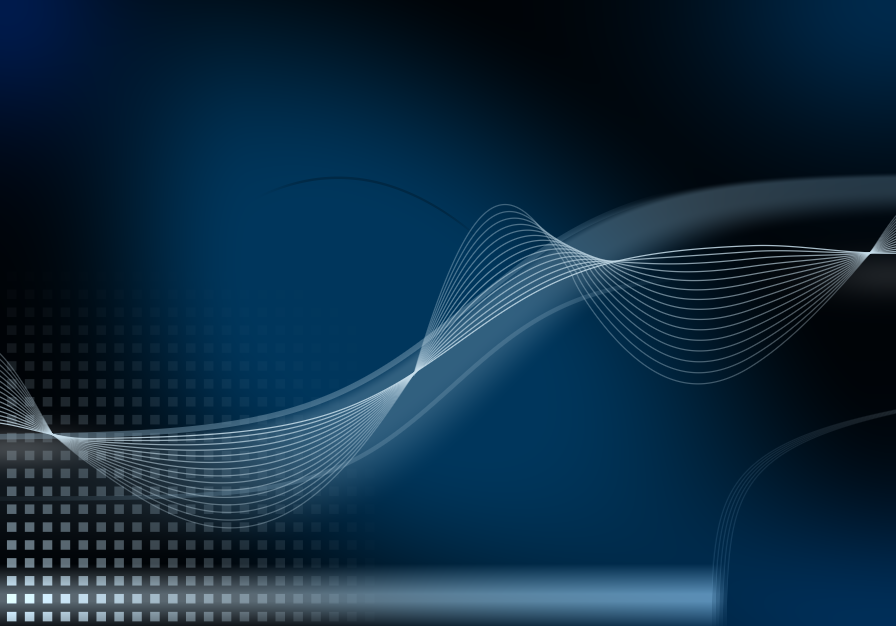
Reproduce this background procedurally as a WebGL 2 fragment shader.

```glsl
#version 300 es
precision highp float;
// Deep blue backdrop with a soft wave ribbon, woven fine strands and a fading grid of squares.

uniform vec2 u_resolution;
out vec4 outColor;

const float PI = 3.14159265;
const vec3 NIGHT = vec3(0.0, 0.012, 0.025);
const vec3 BLUE = vec3(0.0, 0.212, 0.36);
const vec3 MIST = vec3(0.46, 0.60, 0.69);
const vec3 STRAND = vec3(0.78, 0.87, 0.92);
const vec3 ASH = vec3(0.50, 0.51, 0.52);
const vec3 TILE = vec3(0.70, 0.80, 0.86);

const int STRAND_COUNT = 15;
const float STRAND_WIDTH = 0.0010;   // half width, in canvas heights
const int WISP_COUNT = 5;
const float TILE_PITCH = 0.0286;
const float TILE_HALF = 0.0076;
const vec2 TILE_ORIGIN = vec2(0.0187, 0.015);

// Wave curves: middle height, amplitude, centre x, steepness width
const vec4 RIBBON_TOP = vec4(0.513, 0.212, 0.752, 0.263);
const vec4 RIBBON_STRIPE = vec4(0.384, 0.181, 0.724, 0.2015);
const vec4 RIBBON_BOTTOM = vec4(0.384, 0.280, 0.806, 0.280);
const vec4 STRAND_SPINE = vec4(0.455, 0.157, 0.735, 0.220);

float wave(vec4 w, float x) {
    return w.x + w.y * tanh((x - w.z) / w.w);
}

// Half-sine arch between two knots, leaning by the skew exponent
float arch(float x, float a, float b, float height, float skew) {
    float u = clamp((x - a) / (b - a), 0.0, 1.0);
    return height * sin(PI * pow(u, skew));
}

// Offset of the outermost strand from the spine
float swing(float x) {
    return arch(x, -0.187, 0.084, 0.134, 1.0)
         + arch(x, 0.084, 0.662, -0.153, 1.08)
         + arch(x, 0.662, 0.914, 0.177, 0.93)
         + arch(x, 0.914, 1.390, -0.216, 0.85)
         + arch(x, 1.390, 1.576, 0.093, 1.0);
}

float strand(float x, float t) {
    float spine = wave(STRAND_SPINE, x);
    spine += 0.028 * (1.0 - smoothstep(-0.03, 0.14, x));
    spine -= 0.016 * smoothstep(1.2, 1.42, x);
    float lean = (x - 0.93) / 0.15;
    float shift = 0.09 * (1.0 - t) * exp(-lean * lean);
    return spine + t * swing(x - shift);
}

// Antialiased coverage of a thin line at distance d
float line(float d, float halfWidth, float px) {
    float w = max(halfWidth, 0.5 * px);
    return clamp((w + 0.5 * px - abs(d)) / px, 0.0, 1.0) * min(1.0, 2.0 * halfWidth / px);
}

float waveLine(vec4 w, vec2 p, float halfWidth, float px) {
    float e = 0.002;
    float f = wave(w, p.x);
    float slope = (wave(w, p.x + e) - f) / e;
    return line((p.y - f) / sqrt(1.0 + slope * slope), halfWidth, px);
}

float glow(vec2 p, vec2 center, vec2 radius) {
    vec2 q = (p - center) / radius;
    return exp(-dot(q, q));
}

vec3 backdrop(vec2 p, float aspect) {
    vec2 q = p - vec2(0.62, 0.48);
    vec2 tilted = vec2(dot(q, vec2(0.82, -0.57)), dot(q, vec2(0.57, 0.82)));
    float pool = 1.0 - smoothstep(0.3, 1.1, length(tilted / vec2(0.85, 0.48)));
    vec3 c = mix(NIGHT, BLUE, pool * smoothstep(-0.05, 0.4, p.x));
    c += vec3(0.0, 0.09, 0.27) * glow(p, vec2(0.0, 1.0), vec2(0.19, 0.22));
    c += vec3(0.0, 0.15, 0.27) * glow(p, vec2(aspect, 1.0), vec2(0.32, 0.24));
    c += vec3(0.0, 0.17, 0.32) * glow(p, vec2(aspect, 0.0), vec2(0.38, 0.20));
    return c;
}

void main() {
    vec2 p = gl_FragCoord.xy / u_resolution.y;
    float px = 1.0 / u_resolution.y;
    vec3 color = backdrop(p, u_resolution.x / u_resolution.y);

    // Faint dark arc above the wave
    float arcX = p.x - 0.54;
    float arc = line(p.y - 0.716 + 1.9 * arcX * arcX, 0.002, px);
    color *= 1.0 - 0.22 * arc * smoothstep(0.4, 0.5, p.x) * (1.0 - smoothstep(0.7, 0.78, p.x));

    // Square grid, fading up and to the right
    vec2 cell = round((p - TILE_ORIGIN) / TILE_PITCH);
    vec2 center = TILE_ORIGIN + cell * TILE_PITCH;
    vec2 inside = clamp((TILE_HALF - abs(p - center)) / px + 0.5, 0.0, 1.0);
    vec2 fade = pow(clamp(1.0 - center / vec2(0.62, 0.58), 0.0, 1.0), vec2(1.3, 1.5));
    color = mix(color, TILE, 0.9 * inside.x * inside.y * fade.x * fade.y);

    // Translucent ribbon and its two pale stripes
    float top = wave(RIBBON_TOP, p.x);
    float depth = (top - p.y) / (top - wave(RIBBON_BOTTOM, p.x));
    float body = smoothstep(-0.04, 0.12, depth) * (1.0 - smoothstep(0.4, 1.12, depth));
    float along = mix(0.12, 0.42, smoothstep(0.0, 0.6, p.x)) * (1.0 - 0.25 * smoothstep(1.0, 1.43, p.x));
    color = mix(color, MIST, body * along);
    float topStripe = waveLine(RIBBON_TOP, p, 0.0045, px) * (1.0 - smoothstep(0.7, 1.1, p.x));
    float midStripe = waveLine(RIBBON_STRIPE, p, 0.0035, px) * (1.0 - smoothstep(0.85, 1.12, p.x));
    color = mix(color, MIST, 0.5 * topStripe + 0.35 * midStripe * smoothstep(-0.2, 0.5, p.x));

    // Ashen glows where the wave leaves the canvas
    color = mix(color, ASH, 0.45 * glow(p, vec2(0.02, 0.285), vec2(0.13, 0.032)));
    color = mix(color, ASH, 0.22 * glow(p, vec2(1.42, 0.56), vec2(0.12, 0.035)));

    // Wisps at the lower right
    for (int i = 0; i < WISP_COUNT; i++) {
        float x = max(p.x - 1.135 - 0.006 * float(i), 0.002);
        float f = 0.335 + 0.06 * log(4.0 * x);
        float slope = 0.06 / x;
        color += 0.09 * STRAND * line((p.y - f) / sqrt(1.0 + slope * slope), STRAND_WIDTH, px);
    }

    // Woven strands, brightest along the spine
    for (int i = 0; i < STRAND_COUNT; i++) {
        float t = pow(float(i) / float(STRAND_COUNT - 1), 1.15);
        float e = 0.001;
        float f = strand(p.x, t);
        float slope = (strand(p.x + e, t) - f) / e;
        float cover = line((p.y - f) / sqrt(1.0 + slope * slope), STRAND_WIDTH, px);
        color = mix(color, STRAND, cover * mix(0.85, 0.32, sqrt(t)));
    }

    outColor = vec4(clamp(color, 0.0, 1.0), 1.0);
}
```
